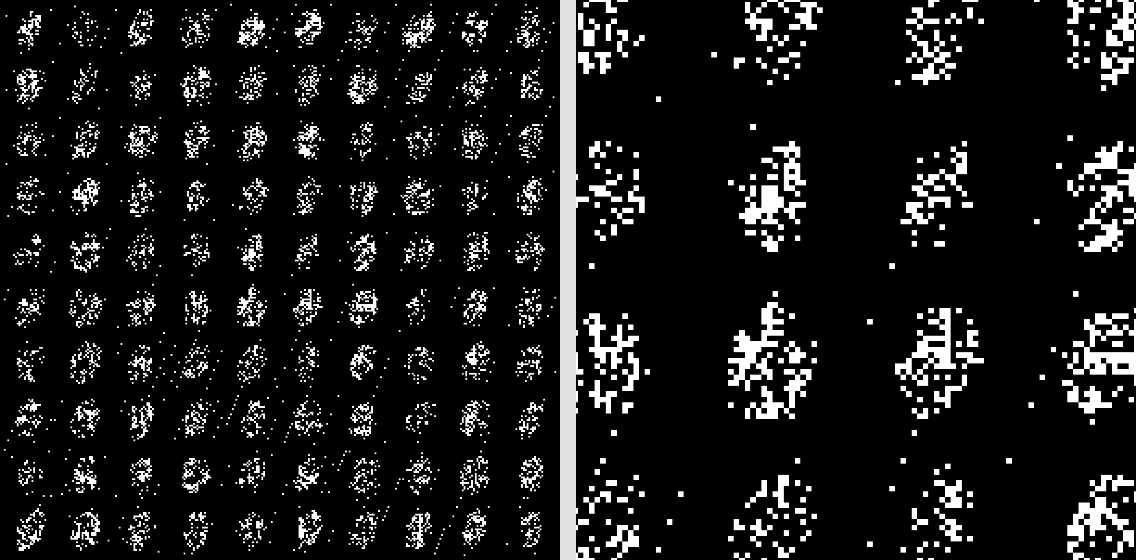
Left, the full canvas; right, a detail of the centre.
This pattern is drawn by a WebGL 2 fragment shader. Its source:

```glsl
#version 300 es
precision highp float;
// A ten by ten array of grainy, slightly slanted clusters of white square dots.
// Each dot of a fine grid is switched on by a hash, with a chance set by a
// leaning oval envelope, blotchy noise and a random density for each tile.

uniform vec2 u_resolution;
out vec4 fragColor;

const float TILES = 10.0;         // repeats across and down
const float TILE_DOTS = 28.0;     // dots along one tile
const float GAP_DOTS = 2.0;       // empty dots between tiles
const vec2 CLUSTER_RADII = vec2(7.4, 10.6);  // in dots
const vec2 RADII_VARIATION = vec2(0.16, 0.05);
const float RIM_INNER = 0.76;     // envelope starts to fade
const float RIM_OUTER = 1.14;     // envelope ends
const float SLANT = 0.16;         // mean lean to the right
const float SLANT_VARIATION = 0.22;
const float BLOTCH_SIZE = 3.2;    // noise cell, in dots
const float CHANCE_SPARSE = 0.12;
const float CHANCE_DENSE = 0.55;
const vec2 DENSITY_RANGE = vec2(0.7, 1.28);
const float STRAY_CHANCE = 0.0035;
const float EDGE_SOFTNESS = 0.5;  // share of one screen pixel
const vec3 BACKGROUND = vec3(0.0);
const vec3 DOT_COLOR = vec3(1.0);

const float PITCH = TILE_DOTS + GAP_DOTS;
const float GRID_DOTS = TILES * PITCH + GAP_DOTS;

float hash(vec2 p) {
  return fract(sin(dot(p, vec2(127.1, 311.7))) * 43758.5453);
}

float valueNoise(vec2 p) {
  vec2 cell = floor(p);
  vec2 t = fract(p);
  t = t * t * (3.0 - 2.0 * t);
  float low = mix(hash(cell), hash(cell + vec2(1.0, 0.0)), t.x);
  float high = mix(hash(cell + vec2(0.0, 1.0)), hash(cell + 1.0), t.x);
  return mix(low, high, t.y);
}

// Chance that a dot is lit, at an offset from the centre of its tile
float dotChance(vec2 offset, vec2 tile) {
  vec2 shape = vec2(hash(tile + 17.3), hash(tile + 41.9)) - 0.5;
  float lean = SLANT + SLANT_VARIATION * (hash(tile + 73.1) - 0.5);
  vec2 radii = CLUSTER_RADII * (1.0 + 2.0 * RADII_VARIATION * shape);
  vec2 p = vec2(offset.x - lean * offset.y, offset.y) / radii;
  float envelope = 1.0 - smoothstep(RIM_INNER, RIM_OUTER, length(p));

  float blotch = valueNoise(offset / BLOTCH_SIZE + tile * 23.0 + 300.0);
  float density = mix(DENSITY_RANGE.x, DENSITY_RANGE.y, hash(tile + 5.7));
  float chance = mix(CHANCE_SPARSE, CHANCE_DENSE, smoothstep(0.25, 0.75, blotch));
  return envelope * chance * density + STRAY_CHANCE;
}

// 1 for a lit dot of the fine grid, 0 for a dark one
float litDot(vec2 dotId) {
  vec2 tile = floor((dotId - GAP_DOTS) / PITCH);
  vec2 local = dotId - GAP_DOTS - tile * PITCH;
  bool inGap = max(local.x, local.y) >= TILE_DOTS;
  bool outside = min(tile.x, tile.y) < 0.0 || max(tile.x, tile.y) >= TILES;
  if (inGap || outside) return 0.0;
  vec2 offset = local + 0.5 - 0.5 * TILE_DOTS;
  return step(hash(dotId + 0.37), dotChance(offset, tile));
}

void main() {
  vec2 gridPos = gl_FragCoord.xy / u_resolution * GRID_DOTS;

  // Blend the four nearest dots across a narrow edge for smooth squares
  vec2 shifted = gridPos - 0.5;
  vec2 id = floor(shifted);
  vec2 edgeWidth = EDGE_SOFTNESS * GRID_DOTS / u_resolution;
  vec2 t = clamp((fract(shifted) - 0.5) / edgeWidth + 0.5, 0.0, 1.0);
  float low = mix(litDot(id), litDot(id + vec2(1.0, 0.0)), t.x);
  float high = mix(litDot(id + vec2(0.0, 1.0)), litDot(id + 1.0), t.x);

  fragColor = vec4(mix(BACKGROUND, DOT_COLOR, mix(low, high, t.y)), 1.0);
}
```
